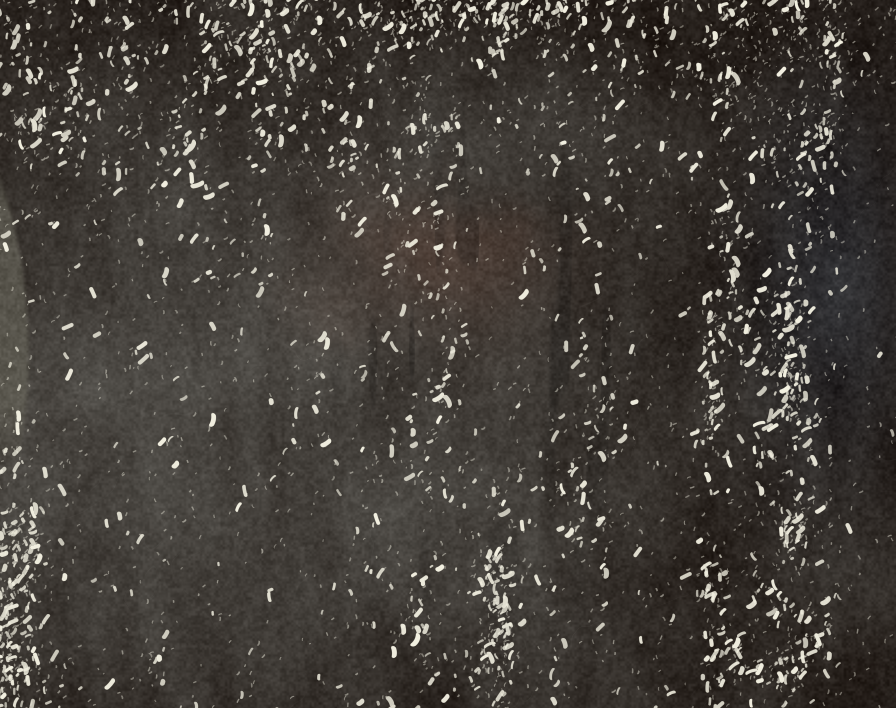
A WebGL 2 fragment shader for this texture:

```glsl
#version 300 es
precision highp float;

#define FLECK_CELL 0.0165
#define CHIP_CELL 0.0105
#define DUST_CELL 0.0058
#define FLECK_LEAN 0.35
#define LEAN_SPREAD 1.9
#define GRAIN_AMOUNT 0.055
#define SHADOW vec3(0.145, 0.120, 0.102)
#define SLATE vec3(0.325, 0.315, 0.295)
#define RUST vec3(0.36, 0.275, 0.235)
#define IVORY vec3(0.95, 0.94, 0.88)

uniform vec2 u_resolution;
out vec4 outColor;

// Integer hash giving three values in 0..1
vec3 hash3(vec2 cell, float seed) {
    uvec3 v = uvec3(ivec3(vec3(cell, seed)) + 4096);
    v = v * 1664525u + 1013904223u;
    v.x += v.y * v.z; v.y += v.z * v.x; v.z += v.x * v.y;
    v ^= v >> 16u;
    v.x += v.y * v.z; v.y += v.z * v.x; v.z += v.x * v.y;
    return vec3(v >> 8u) / 16777216.0;
}

float noise(vec2 p) {
    vec2 i = floor(p), f = fract(p);
    f = f * f * (3.0 - 2.0 * f);
    float low = mix(hash3(i, 0.0).x, hash3(i + vec2(1, 0), 0.0).x, f.x);
    float high = mix(hash3(i + vec2(0, 1), 0.0).x, hash3(i + 1.0, 0.0).x, f.x);
    return mix(low, high, f.y);
}

float fbm(vec2 p) {
    float sum = 0.0, amp = 0.5;
    for (int i = 0; i < 5; i++) {
        sum += amp * noise(p);
        p = mat2(1.6, 1.2, -1.2, 1.6) * p + 7.3;
        amp *= 0.5;
    }
    return sum;
}

float blob(vec2 p, vec2 centre, vec2 radius) {
    p = (p - centre) / radius;
    return exp(-dot(p, p));
}

// Chance of a fleck: drifts along the edges, hanging columns, a curved hem
float density(vec2 uv) {
    float d = 0.045;
    d += 1.1 * blob(uv, vec2(0.0, 0.1), vec2(0.045, 0.2));
    d += 0.36 * blob(uv, vec2(0.04, 0.85), vec2(0.08, 0.15));
    d += 0.5 * blob(uv, vec2(0.56, 1.0), vec2(0.34, 0.08));
    d += 0.5 * blob(uv, vec2(0.27, 0.92), vec2(0.05, 0.03));
    d += 0.2 * blob(uv, vec2(0.36, 0.82), vec2(0.25, 0.13));
    d += 0.7 * blob(uv, vec2(0.795, 0.3), vec2(0.011, 0.28));
    d += 0.75 * blob(uv, vec2(0.888, 0.42), vec2(0.017, 0.27));
    d += 0.6 * blob(uv, vec2(0.925, 0.93), vec2(0.012, 0.18));
    d += 0.5 * blob(uv, vec2(0.808, 0.8), vec2(0.011, 0.2));
    d += 0.2 * blob(uv, vec2(0.86, 0.5), vec2(0.055, 0.6));
    d += 0.8 * blob(uv, vec2(0.555, 0.14), vec2(0.016, 0.15));
    d += 0.4 * blob(uv, vec2(0.66, 0.35), vec2(0.025, 0.15));
    d += 0.22 * blob(uv, vec2(0.48, 0.4), vec2(0.035, 0.45));
    d += 0.6 * blob(uv, vec2(0.358, 0.43), vec2(0.007, 0.06));
    float hem = abs(length((uv - vec2(0.865, 0.17)) / vec2(0.07, 0.12)) - 1.0);
    d += 0.7 * exp(-hem * hem * 40.0) * smoothstep(0.2, 0.12, uv.y);
    float clump = smoothstep(0.25, 0.75, noise(uv * vec2(34.0, 16.0)));
    return d * mix(0.35, 1.5, clump) * (1.0 - 0.85 * smoothstep(0.935, 0.96, uv.x));
}

// Bent capsules jittered on a grid; returns paint coverage
float flecks(vec2 p, float cellSize, float seed, float share, float extra) {
    float aspect = u_resolution.x / u_resolution.y;
    float soft = 0.7 / (u_resolution.y * cellSize), cover = 0.0;
    vec2 q = p / cellSize;
    for (int j = -1; j <= 1; j++)
    for (int i = -1; i <= 1; i++) {
        vec2 cell = floor(q) + vec2(i, j);
        vec3 place = hash3(cell, seed), form = hash3(cell, seed + 1.0);
        vec2 centre = cell + place.xy;
        if (place.z > share * density(centre * cellSize / vec2(aspect, 1.0)) + extra) continue;
        float lean = FLECK_LEAN + (form.x - 0.5) * LEAN_SPREAD;
        vec2 along = vec2(sin(lean), cos(lean)), r = q - centre;
        vec2 local = vec2(dot(r, vec2(along.y, -along.x)), dot(r, along));
        local.x += (form.z - 0.5) * local.y * local.y;
        local.y -= clamp(local.y, -1.0, 1.0) * min(1.0, mix(0.08, 0.42, form.y) / max(abs(local.y), 0.001));
        float dist = length(local) - mix(0.12, 0.22, form.z);
        cover = max(cover, smoothstep(soft, -soft, dist) * mix(0.75, 1.0, fract(form.x * 7.0)));
    }
    return cover;
}

void main() {
    vec2 p = gl_FragCoord.xy / u_resolution.y;
    vec2 uv = gl_FragCoord.xy / u_resolution;

    // Smoky ground, lighter in the middle
    float cloud = fbm(p * 5.0) - 0.48;
    float tone = 0.08 + 0.72 * blob(uv, vec2(0.4, 0.42), vec2(0.34, 0.4));
    tone += 0.35 * blob(uv, vec2(0.1, 0.35), vec2(0.18, 0.35)) + 0.9 * cloud;
    tone += 0.5 * (fbm(p * vec2(28.0, 9.0)) - 0.48);
    vec3 color = mix(SHADOW, SLATE, clamp(tone, -0.25, 1.25));
    color = mix(color, RUST, 0.6 * blob(uv + cloud * 0.2, vec2(0.48, 0.63), vec2(0.1, 0.12)));
    color += vec3(-0.02, 0.0, 0.03) * blob(uv, vec2(0.93, 0.6), vec2(0.09, 0.25));

    // Bare strip at the left edge
    float strip = 0.032 - 0.5 * pow(uv.y - 0.5, 2.0);
    color = mix(color, vec3(0.38, 0.37, 0.33), 0.75 * smoothstep(0.004, -0.004, uv.x - strip)
        * smoothstep(0.3, 0.45, uv.y) * smoothstep(0.78, 0.7, uv.y));

    // Drips, hairline scratches and surface grain
    float drip = smoothstep(0.74, 0.84, noise(p * vec2(55.0, 6.0)));
    color *= 1.0 - 0.28 * drip * blob(uv, vec2(0.55, 0.5), vec2(0.15, 0.25));
    float scratch = abs(noise(mat2(0.8, 0.6, -0.6, 0.8) * p * vec2(26.0, 14.0) + cloud * 6.0) - 0.5);
    color += 0.04 * smoothstep(0.03, 0.0, scratch) * (noise(p * 19.0) - 0.4);
    color += GRAIN_AMOUNT * (noise(p * 310.0) + noise(p * 150.0) - 1.0);

    // Light paint: fine dust, chips, then full flecks
    float scumble = 0.4 * blob(uv, vec2(0.87, 0.93), vec2(0.07, 0.13));
    color = mix(color, IVORY, 0.5 * flecks(p, DUST_CELL, 11.0, 0.3, 0.025 + scumble * noise(p * 40.0)));
    color = mix(color, IVORY, 0.85 * flecks(p, CHIP_CELL, 23.0, 0.4, 0.0));
    color = mix(color, IVORY, flecks(p, FLECK_CELL, 37.0, 0.85, 0.0));
    outColor = vec4(clamp(color, 0.0, 1.0), 1.0);
}
```
